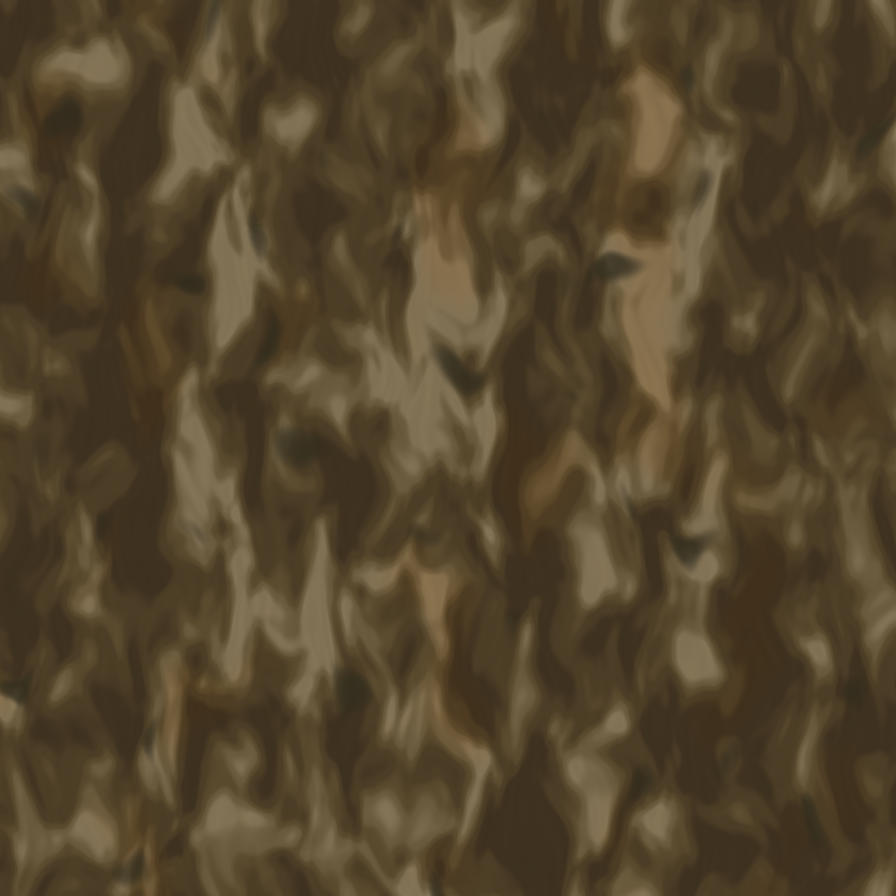
Reproduce this texture procedurally as a Shadertoy shader.

```glsl
// Soft vertical streaks and blotches of umber and khaki, like smeared bark camouflage.

// Palette, dark to light
const vec3 UMBER  = vec3(0.243, 0.193, 0.122);
const vec3 BROWN  = vec3(0.298, 0.240, 0.149);
const vec3 OLIVE  = vec3(0.350, 0.290, 0.180);
const vec3 KHAKI  = vec3(0.412, 0.352, 0.240);
const vec3 SAND   = vec3(0.510, 0.446, 0.332);
const vec3 SHADOW = vec3(0.190, 0.172, 0.115);
const vec3 RUST   = vec3(1.04, 0.985, 0.90);

// Feature frequencies, in cells per canvas
const vec2 BROAD_FREQ  = vec2(6.0, 2.5);
const vec2 BLOTCH_FREQ = vec2(16.0, 8.0);
const vec2 DETAIL_FREQ = vec2(32.0, 18.0);
const vec2 FINE_FREQ   = vec2(62.0, 34.0);
const vec2 SPOT_FREQ   = vec2(15.0, 11.0);
const vec2 GRAIN_FREQ  = vec2(120.0, 18.0);

const float BROAD_WEIGHT  = 0.42;
const float DETAIL_WEIGHT = 0.62;
const float FINE_WEIGHT   = 0.24;
const float TONE_GAIN     = 3.7;   // scales the noise sum to unit deviation
const float COLUMN_GAIN   = 0.30;
const float EDGE_DARKEN   = 0.36;
const float SPOT_STRENGTH = 0.75;
const float GRAIN_AMOUNT  = 0.05;
const vec2  WARP          = vec2(0.036, 0.050);
const float TAU = 6.2831853;

// Unit gradient from an integer hash of the lattice point
vec2 gradientAt(ivec2 cell, uint seed) {
    uint h = uint(cell.x) * 1597334677u ^ uint(cell.y) * 3812015801u ^ seed * 2654435769u;
    h = (h ^ (h >> 16)) * 2146121005u;
    h = (h ^ (h >> 15)) * 2221713035u;
    h ^= h >> 16;
    float angle = TAU * float(h & 65535u) / 65536.0;
    return vec2(cos(angle), sin(angle));
}

// Gradient noise, about -0.7 to 0.7
float gradientNoise(vec2 p, uint seed) {
    ivec2 c = ivec2(floor(p));
    vec2 f = fract(p);
    vec2 w = f * f * f * (f * (f * 6.0 - 15.0) + 10.0);
    float a = dot(gradientAt(c, seed), f);
    float b = dot(gradientAt(c + ivec2(1, 0), seed), f - vec2(1, 0));
    float d = dot(gradientAt(c + ivec2(0, 1), seed), f - vec2(0, 1));
    float e = dot(gradientAt(c + ivec2(1, 1), seed), f - vec2(1, 1));
    return mix(mix(a, b, w.x), mix(d, e, w.x), w.y);
}

// Tone in standard deviations to palette colour
vec3 palette(float tone) {
    vec3 color = mix(UMBER, BROWN, smoothstep(-1.25, -0.25, tone));
    color = mix(color, OLIVE, smoothstep(-0.05, 0.60, tone));
    color = mix(color, KHAKI, smoothstep(0.60, 1.10, tone));
    return mix(color, SAND, smoothstep(1.10, 1.90, tone));
}

void mainImage(out vec4 fragColor, in vec2 fragCoord) {
    vec2 uv = fragCoord / iResolution.xy;

    // Bend the streaks and pinch the blotches
    vec2 bend = vec2(gradientNoise(uv * vec2(11.0, 10.0), 1u),
                     gradientNoise(uv * vec2(18.0, 8.0), 2u));
    vec2 p = uv + WARP * bend;

    // Layered tone: broad columns, blotches, detail, fine breakup
    float tone = gradientNoise(p * BLOTCH_FREQ, 3u)
               + BROAD_WEIGHT * gradientNoise(p * BROAD_FREQ, 4u)
               + DETAIL_WEIGHT * gradientNoise(p * DETAIL_FREQ, 5u)
               + FINE_WEIGHT * gradientNoise(p * FINE_FREQ, 9u);
    tone *= TONE_GAIN;
    tone += COLUMN_GAIN * cos(4.0 * TAU * p.x) - EDGE_DARKEN * cos(TAU * uv.x);
    vec3 color = palette(tone);

    // Patches of warmer brown
    float warmth = smoothstep(0.10, 0.45, gradientNoise(p * vec2(9.0, 7.0), 6u));
    color *= mix(vec3(1.0), RUST, warmth);

    // Sparse greenish dark spots
    float spot = smoothstep(0.34, 0.52, gradientNoise(p * SPOT_FREQ, 7u));
    color = mix(color, SHADOW, SPOT_STRENGTH * spot);

    // Faint vertical brush grain
    color *= 1.0 + GRAIN_AMOUNT * gradientNoise(p * GRAIN_FREQ, 8u);

    fragColor = vec4(color, 1.0);
}
```
